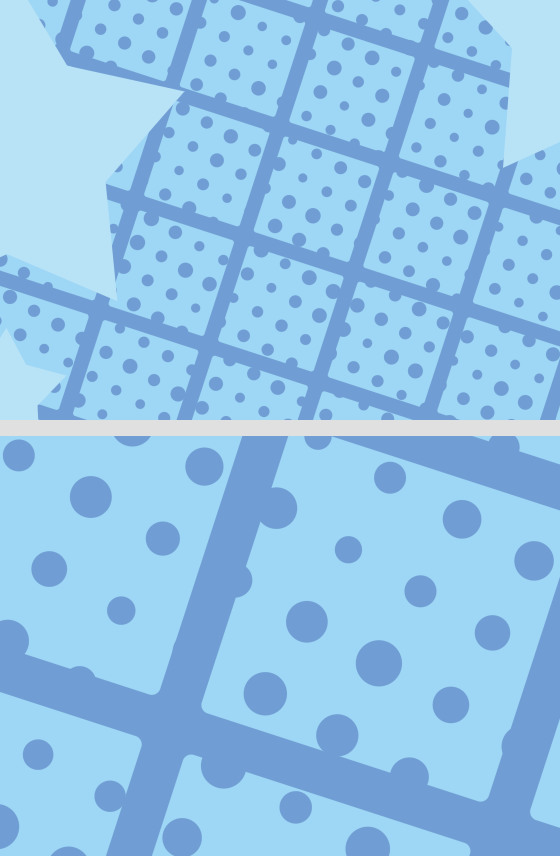
Top: the whole. Bottom: its middle third, enlarged.
Give the GLSL for this pattern, as a Shadertoy shader.

```glsl
#define TILE_PITCH 0.2743
#define TILE_GAP 0.0347
#define TILE_CORNER 0.007
#define TILE_TILT -0.314
#define DOT_PITCH 0.066
#define DOT_MIN 0.0108
#define DOT_MAX 0.0184
#define DOT_TILT -0.5236
#define STAR_WAIST 0.555
#define LINE_COLOR vec3(0.44, 0.62, 0.83)
#define TILE_COLOR vec3(0.62, 0.84, 0.96)
#define STAR_COLOR vec3(0.72, 0.89, 0.97)

const float PI = 3.14159265;

// Centre, outer radius and turn of each star, in canvas heights
const vec4 STARS[3] = vec4[3](
    vec4(0.0156, 0.6424, 0.446, 0.319),
    vec4(1.4530, 0.9660, 0.446, 0.333),
    vec4(0.0087, 0.0642, 0.155, 0.271));

float hash(vec2 p) {
    return fract(sin(dot(p, vec2(127.1, 311.7))) * 43758.5453);
}

// Coordinates of p along axes turned by the given angle
vec2 toAxes(vec2 p, float angle) {
    float c = cos(angle), s = sin(angle);
    return vec2(c * p.x + s * p.y, c * p.y - s * p.x);
}

float roundedBox(vec2 p, float halfSize, float corner) {
    vec2 d = abs(p) - halfSize + corner;
    return length(max(d, 0.0)) + min(max(d.x, d.y), 0.0) - corner;
}

// Five-pointed star: fold into one half point, measure from its edge
float star(vec2 p, float radius, float turn) {
    float sector = 2.0 * PI / 5.0;
    float angle = mod(atan(p.y, p.x) - turn + 0.5 * sector, sector) - 0.5 * sector;
    vec2 q = length(p) * vec2(cos(angle), abs(sin(angle)));
    vec2 tip = vec2(radius, 0.0);
    vec2 notch = STAR_WAIST * radius * vec2(cos(0.5 * sector), sin(0.5 * sector));
    vec2 edge = normalize(notch - tip);
    return dot(q - tip, vec2(edge.y, -edge.x));
}

float tiles(vec2 p) {
    vec2 q = toAxes(p - vec2(0.9262, 0.6137), TILE_TILT) / TILE_PITCH;
    vec2 local = (fract(q) - 0.5) * TILE_PITCH;
    return roundedBox(local, 0.5 * (TILE_PITCH - TILE_GAP), TILE_CORNER);
}

// Dot lattice with a random radius per dot
float dots(vec2 p) {
    vec2 q = toAxes(p - vec2(0.721, 0.5764), DOT_TILT) / DOT_PITCH + 0.5;
    float radius = mix(DOT_MIN, DOT_MAX, hash(floor(q)));
    return length(fract(q) - 0.5) * DOT_PITCH - radius;
}

float coverage(float dist, float pixel) {
    return 1.0 - smoothstep(-0.7 * pixel, 0.7 * pixel, dist);
}

void mainImage(out vec4 fragColor, in vec2 fragCoord) {
    vec2 p = fragCoord / iResolution.y;
    float pixel = 1.0 / iResolution.y;

    // Tilted tiles with dots in the line colour
    vec3 color = mix(LINE_COLOR, TILE_COLOR, coverage(tiles(p), pixel));
    color = mix(color, LINE_COLOR, coverage(dots(p), pixel));

    // Stars on top
    for (int i = 0; i < 3; i++) {
        vec4 s = STARS[i];
        color = mix(color, STAR_COLOR, coverage(star(p - s.xy, s.z, s.w), pixel));
    }

    fragColor = vec4(color, 1.0);
}
```
